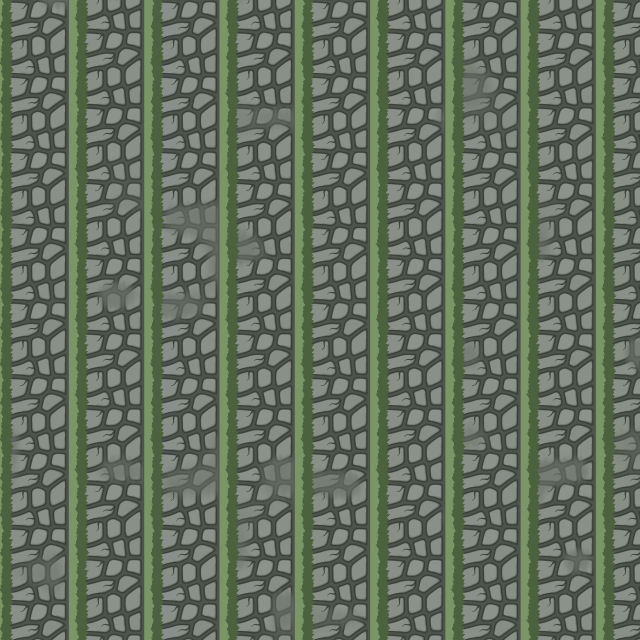
Give the GLSL for this pattern, as a Shadertoy shader.

```glsl
#define REPEATS 8.5
#define COLUMN_START 0.908
#define HALF_DROP 0.41
#define STONE_GAP 0.034
#define MORTAR_HALF 0.016
#define CORNER_SHARPNESS 75.0
#define GRASS_LIGHT vec3(0.48, 0.59, 0.40)
#define GRASS_DARK vec3(0.30, 0.38, 0.24)
#define STONE_COLOR vec3(0.54, 0.57, 0.54)
#define DUST_COLOR vec3(0.42, 0.45, 0.41)
#define MORTAR_COLOR vec3(0.30, 0.33, 0.30)
#define OUTLINE_COLOR vec3(0.21, 0.24, 0.21)

const int STONE_COUNT = 11;

// Each stone: centre, stretch, angle, within one repeat (y runs down)
const vec4 stones[STONE_COUNT] = vec4[STONE_COUNT](
    vec4(0.36, 0.12, 1.05, -0.5), vec4(0.61, 0.13, 1.15, -0.6),
    vec4(0.88, 0.13, 1.00, 0.0), vec4(0.46, 0.39, 1.45, -0.35),
    vec4(0.78, 0.31, 1.30, -0.6), vec4(0.86, 0.57, 1.35, -1.1),
    vec4(0.37, 0.65, 1.20, -1.2), vec4(0.60, 0.63, 1.20, 1.3),
    vec4(0.68, 0.86, 1.15, 1.2), vec4(0.43, 0.91, 1.20, -0.3),
    vec4(0.89, 0.86, 1.00, 0.2));

float hash(vec2 p) {
    return fract(sin(dot(p, vec2(127.1, 311.7))) * 43758.5453);
}

float noise(vec2 p) {
    vec2 i = floor(p), f = fract(p);
    f = f * f * (3.0 - 2.0 * f);
    return mix(mix(hash(i), hash(i + vec2(1, 0)), f.x),
               mix(hash(i + vec2(0, 1)), hash(i + vec2(1, 1)), f.x), f.y);
}

// Offset from a stone centre, wrapped down the column
vec2 stoneOffset(vec2 p, vec4 stone) {
    vec2 d = p - stone.xy;
    return vec2(d.x, d.y - round(d.y));
}

vec2 stoneLocal(vec2 d, float angle) {
    vec2 axis = vec2(cos(angle), sin(angle));
    return vec2(dot(d, axis), dot(d, vec2(-axis.y, axis.x)));
}

// Stretched distance and its gradient
vec3 stretchedDistance(vec2 d, vec4 stone) {
    vec2 scale = vec2(1.0 / stone.z, stone.z);
    vec2 q = stoneLocal(d, stone.w) * scale;
    float len = max(length(q), 1e-4);
    return vec3(len, stoneLocal(q * scale / len, -stone.w));
}

// Blade outline along y: tallest of the neighbouring tapered tips
float fringe(float y, float count, float seed) {
    float tallest = 0.0;
    for (int k = -1; k <= 1; k++) {
        float id = floor(y * count) + float(k);
        float key = mod(id, count);
        float centre = id + 0.2 + 0.6 * hash(vec2(key, seed));
        float tip = 0.4 + 0.6 * hash(vec2(seed, key));
        tallest = max(tallest, tip * (1.0 - abs(y * count - centre) / 0.85));
    }
    return tallest;
}

vec3 stonework(vec2 p, float column, float row, float px) {
    int nearest = 0;
    vec3 near = vec3(1e3, 0, 0);
    for (int i = 0; i < STONE_COUNT; i++) {
        vec3 s = stretchedDistance(stoneOffset(p, stones[i]), stones[i]);
        if (s.x < near.x) { near = s; nearest = i; }
    }
    // Rounded distance to the joints and to the kerb on the right
    float sum = exp(-CORNER_SHARPNESS * (0.99 - p.x));
    for (int i = 0; i < STONE_COUNT; i++) {
        if (i == nearest) continue;
        vec3 s = stretchedDistance(stoneOffset(p, stones[i]), stones[i]);
        float d = (s.x - near.x) / max(length(s.yz - near.yz), 0.3);
        sum += exp(-CORNER_SHARPNESS * d);
    }
    float joint = -log(sum) / CORNER_SHARPNESS;

    vec4 stone = stones[nearest];
    vec2 offset = stoneOffset(p, stone);
    vec2 q = stoneLocal(offset, stone.w);
    float stoneId = float(nearest);

    // Face with a shaded lower rim
    vec3 face = STONE_COLOR + 0.025 * (hash(vec2(stoneId, 4.0)) - 0.5);
    float rim = 1.0 - smoothstep(0.004, 0.012 + px, joint - STONE_GAP);
    face = mix(face, DUST_COLOR, 0.6 * rim * step(0.0, offset.x + offset.y));

    // Tapered crack on every third stone
    float bend = 0.012 * sin(q.x * 45.0 + stoneId);
    float width = 0.10 * clamp(q.x, 0.0, 0.1);
    float crack = 1.0 - smoothstep(-px, px, abs(q.y - bend) - width);
    face = mix(face, OUTLINE_COLOR, crack * step(0.0, q.x) * step(mod(stoneId, 3.0), 0.5));

    vec3 color = mix(MORTAR_COLOR, OUTLINE_COLOR, smoothstep(-px, px, joint - MORTAR_HALF));
    color = mix(color, face, smoothstep(-px, px, joint - STONE_GAP));

    // Dusty smears that differ from repeat to repeat
    vec2 wear = vec2(p.x * 1.6 + column * 7.3, row * 1.7 + 0.1 * fringe(p.x, 14.0, 2.0));
    float dust = smoothstep(0.72, 0.92, noise(wear));
    return mix(color, DUST_COLOR, 0.65 * dust);
}

void mainImage(out vec4 fragColor, in vec2 fragCoord) {
    vec2 uv = fragCoord / iResolution.y;
    float px = 0.8 * REPEATS / iResolution.y;
    float across = uv.x * REPEATS - COLUMN_START;
    float column = floor(across);
    float row = (1.0 - uv.y) * REPEATS - HALF_DROP * (1.0 - mod(column, 2.0));
    vec2 p = vec2(fract(across), fract(row));

    vec3 color = stonework(p, column, row, px);

    // Hedge: fine blades over the stones, leafy tufts over the light verge
    float blades = 0.20 + 0.06 * fringe(row + 0.5 * p.x, 19.0, 5.0)
                        + 0.035 * fringe(row - 0.4 * p.x, 8.0, 9.0);
    color = mix(color, GRASS_DARK, smoothstep(-px, px, blades - p.x));
    float tufts = 0.155 - 0.06 * fringe(row + 0.8 * p.x, 6.0, 3.0)
                        - 0.03 * fringe(row - 0.9 * p.x, 17.0, 7.0);
    color = mix(color, GRASS_LIGHT, smoothstep(-px, px, tufts - p.x));

    // Thin kerb shadow beside the verge
    float kerb = min(p.x, 1.0 - p.x);
    color = mix(color, MORTAR_COLOR, 1.0 - smoothstep(-px, px, kerb - 0.007));
    fragColor = vec4(color, 1.0);
}
```
